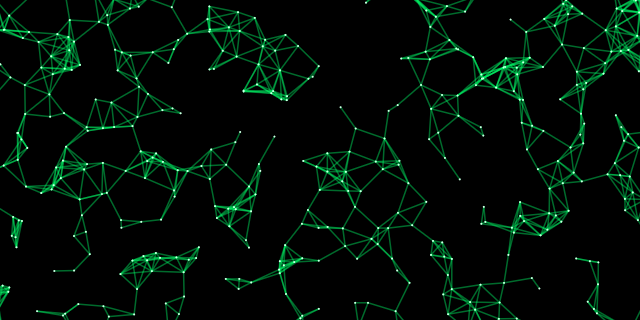
Write a Shadertoy shader that draws this background.

```glsl
// A plexus: randomly scattered nodes, with a thin translucent green line between
// every two nodes that lie closer than a fixed reach. Nodes live in a grid with a
// Poisson count per cell, so each pixel only examines its 3x3 neighbouring cells.

const float REACH = 0.1;     // longest link, in canvas heights
const float CELL = 0.105;    // grid pitch, slightly above the reach

float hash(vec2 cell, float seed) {
    return fract(sin(dot(vec3(cell, seed), vec3(127.1, 311.7, 74.7))) * 43758.5453);
}

float segmentDistance(vec2 p, vec2 a, vec2 b) {
    vec2 ab = b - a;
    float t = clamp(dot(p - a, ab) / max(dot(ab, ab), 1e-8), 0.0, 1.0);
    return length(p - a - ab * t);
}

// Antialiased coverage of a shape of the given half width
float coverage(float dist, float halfWidth) {
    return clamp((halfWidth - dist) * iResolution.y + 0.5, 0.0, 1.0);
}

void mainImage(out vec4 fragColor, in vec2 fragCoord) {
    vec2 p = fragCoord / iResolution.y;
    vec2 home = floor(p / CELL);

    // Gather the nodes whose links could touch this pixel
    vec2 nodes[63];
    int count = 0;
    float dots = 0.0;
    for (int y = -1; y <= 1; y++) {
        for (int x = -1; x <= 1; x++) {
            vec2 cell = home + vec2(x, y);
            float chance = 1.0;
            for (int k = 0; k < 7; k++) {
                float seed = float(k) * 3.0 + 5.0;
                // Poisson count: stop once the product drops below exp(-mean)
                chance *= hash(cell, seed);
                if (chance < 0.1) break;
                vec2 jitter = vec2(hash(cell, seed + 1.0), hash(cell, seed + 2.0));
                vec2 node = (cell + jitter) * CELL;
                float dist = distance(p, node);
                if (dist < REACH + 0.005) {
                    nodes[count++] = node;
                    dots = max(dots, coverage(dist, 0.003));
                }
            }
        }
    }

    // Layer the links; overlapping lines build up brightness
    float dark = 1.0;
    for (int i = 0; i < count; i++) {
        for (int j = i + 1; j < count; j++) {
            if (distance(nodes[i], nodes[j]) < REACH) {
                dark *= 1.0 - 0.42 * coverage(segmentDistance(p, nodes[i], nodes[j]), 0.00235);
            }
        }
    }

    // Green web on black, pale nodes on top
    vec3 color = vec3(0.0, 1.0, 0.41) * (1.0 - dark);
    color = mix(color, vec3(0.82, 1.0, 0.9), dots);
    fragColor = vec4(color, 1.0);
}
```
